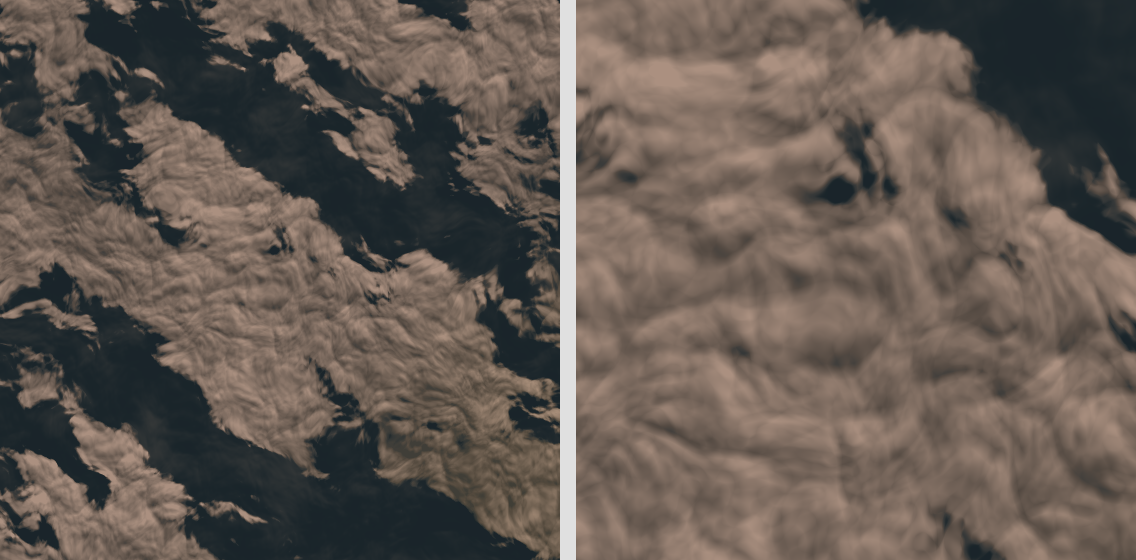
Left: the whole. Right: its middle third, enlarged.
A WebGL 2 fragment shader for this texture:

```glsl
#version 300 es
precision highp float;
// Weathered rock slope in low light: broad diagonal bands of blue-black shadow
// break up into streaks and pockets between warm, lumpy, sunlit faces.
// Stretched gradient noise shapes the shadow; billowed noise gives the relief.
uniform vec2 u_resolution;
out vec4 fragColor;

// Unit gradient with a random direction for each lattice point
vec2 gradientAt(vec2 cell) {
  uvec2 c = uvec2(ivec2(cell) + 4096);
  uint h = c.x * 1597334677u ^ c.y * 3812015801u;
  h = (h ^ (h >> 15)) * 2246822519u;
  h = (h ^ (h >> 13)) * 3266489917u;
  float angle = float((h ^ (h >> 16)) & 65535u) / 65536.0 * 6.28318;
  return vec2(cos(angle), sin(angle));
}

float noise(vec2 p) {
  vec2 i = floor(p), f = p - i;
  vec2 w = f * f * (3.0 - 2.0 * f);
  vec2 e = vec2(1.0, 0.0);
  float low = mix(dot(gradientAt(i), f), dot(gradientAt(i + e), f - e), w.x);
  float high = mix(dot(gradientAt(i + e.yx), f - e.yx),
                   dot(gradientAt(i + 1.0), f - 1.0), w.x);
  return mix(low, high, w.y);
}

float fbm(vec2 p) {
  float sum = 0.0, amp = 1.0;
  for (int k = 0; k < 4; k++) {
    sum += amp * noise(p);
    p = p * 2.03 + vec2(17.3, 9.1);
    amp *= 0.52;
  }
  return sum;
}

// Rounded lumps parted by sharp creases
float relief(vec2 p) {
  float sum = 0.0, amp = 1.0;
  p *= 11.0;
  for (int k = 0; k < 4; k++) {
    sum += amp * abs(noise(p));
    p = mat2(0.8, 0.6, -0.6, 0.8) * p * 2.07 + vec2(5.7, 31.2);
    amp *= 0.46;
  }
  return sum;
}

// Tone to colour: blue-black, grey, umber, pale tan
vec3 rockColour(float tone) {
  vec3 c = mix(vec3(0.10, 0.143, 0.164), vec3(0.21, 0.22, 0.22),
               smoothstep(0.0, 1.0, (tone - 0.10) / 0.11));
  c = mix(c, vec3(0.33, 0.29, 0.26), clamp((tone - 0.21) / 0.12, 0.0, 1.0));
  return mix(c, vec3(0.67, 0.566, 0.503), clamp((tone - 0.33) / 0.34, 0.0, 1.0));
}

void main() {
  vec2 p = gl_FragCoord.xy / u_resolution.y;

  // Bend the ground so that streaks wander
  vec2 bent = p + 0.045 * vec2(noise(p * 5.0 + 3.1), noise(p * 5.0 + 41.7));
  bent += 0.018 * vec2(noise(p * 15.0 + 11.3), noise(p * 15.0 + 67.9));

  // Light falling on the lumps
  vec2 toLight = vec2(0.35, 0.94);
  float height = relief(bent);
  float slope = height - relief(bent + toLight * 0.008);

  // Shadow: broad bands plus streaks running down to the right
  float across = dot(bent, vec2(0.5, 0.866)) + 0.10 * noise(p * 2.6 + 8.4);
  float band = cos(6.28318 * (across - 0.33) / 0.6);
  vec2 streak = vec2(dot(bent, vec2(0.74, -0.67)), dot(bent, vec2(0.67, 0.74)));
  float dull = smoothstep(0.15, 0.8, p.x - p.y);
  float depth = 0.52 * band + 1.6 * fbm(streak * vec2(4.2, 8.5) + 23.0)
              - 1.5 * slope + 0.2 * dull - 0.15;
  float shadow = smoothstep(-0.13, 0.14, depth);

  // Tones of the sunlit and the shaded rock
  float sunlit = 0.485 + 0.85 * slope + 0.16 * noise(p * 3.5 + 52.0)
               + 0.10 * (height - 0.3) + 0.07 * fbm(bent * 30.0)
               - 0.07 * dull - 0.06 * smoothstep(-0.4, 0.1, depth);
  float shaded = 0.125 + 0.07 * fbm(bent * 9.0 + 71.0) + 0.12 * slope;
  float tone = mix(clamp(sunlit, 0.25, 0.70), max(shaded, 0.08), shadow);

  vec3 colour = rockColour(tone);
  colour.b -= 0.02 * dull * (1.0 - shadow);
  fragColor = vec4(colour, 1.0);
}
```
